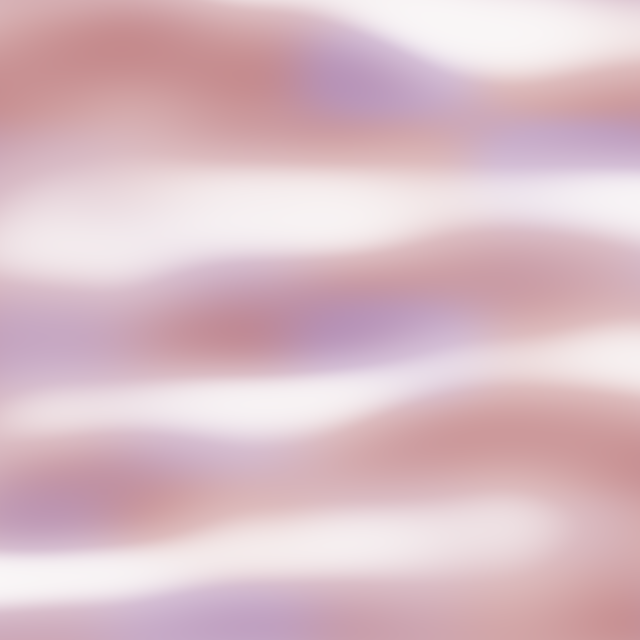
This background is drawn by a three.js fragment shader. Its source:

```glsl
varying vec2 vUv;

const float TAU = 6.2831853;

// Palette: dark and light ends of the warm and cool tints
const vec3 ROSE_DARK = vec3(0.75, 0.50, 0.51);
const vec3 ROSE_LIGHT = vec3(0.93, 0.86, 0.86);
const vec3 VIOLET_DARK = vec3(0.70, 0.55, 0.70);
const vec3 VIOLET_LIGHT = vec3(0.90, 0.85, 0.91);
const vec3 GLOW = vec3(0.98, 0.97, 0.97);

// Horizontal bands
const float BAND_PERIOD = 0.285;
const float BAND_CREST = 0.69;
const float BAND_STRENGTH = 0.22;
const float BAND_WARP = 0.7;
const vec2 WARP_CELLS = vec2(2.0, 3.0);

// Soft patches of brightness and tint
const float MEAN_TONE = 0.48;
const float PATCH_STRENGTH = 0.62;
const vec2 PATCH_CELLS = vec2(3.2, 6.5);
const vec2 TINT_CELLS = vec2(3.6, 7.0);

float hash(vec2 p) {
  vec3 q = fract(vec3(p.xyx) * 0.1031);
  q += dot(q, q.yzx + 33.33);
  return fract((q.x + q.y) * q.z);
}

// Value noise with quintic easing, free of visible creases
float softNoise(vec2 p) {
  vec2 cell = floor(p);
  vec2 f = fract(p);
  f = f * f * f * (f * (f * 6.0 - 15.0) + 10.0);
  float low = mix(hash(cell), hash(cell + vec2(1.0, 0.0)), f.x);
  float high = mix(hash(cell + vec2(0.0, 1.0)), hash(cell + vec2(1.0, 1.0)), f.x);
  return mix(low, high, f.y);
}

// Brightness: wavering bands broken up by wide patches
float toneAt(vec2 p) {
  float warp = BAND_WARP * (softNoise(p * WARP_CELLS + 17.3) - 0.5);
  float band = cos(TAU * ((p.y - BAND_CREST) / BAND_PERIOD + warp));
  float patches = softNoise(p * PATCH_CELLS + 41.6) - 0.5;
  float tone = MEAN_TONE + BAND_STRENGTH * band + PATCH_STRENGTH * patches;
  return smoothstep(-0.15, 1.1, tone);
}

void main() {
  float tone = toneAt(vUv);
  float coolness = smoothstep(0.15, 0.85, softNoise(vUv * TINT_CELLS + 73.8));

  // Tint the tone, then lift the crests towards white
  vec3 rose = mix(ROSE_DARK, ROSE_LIGHT, tone);
  vec3 violet = mix(VIOLET_DARK, VIOLET_LIGHT, tone);
  vec3 color = mix(rose, violet, coolness);
  color = mix(color, GLOW, smoothstep(0.62, 1.0, tone));

  gl_FragColor = vec4(color, 1.0);
}
```
